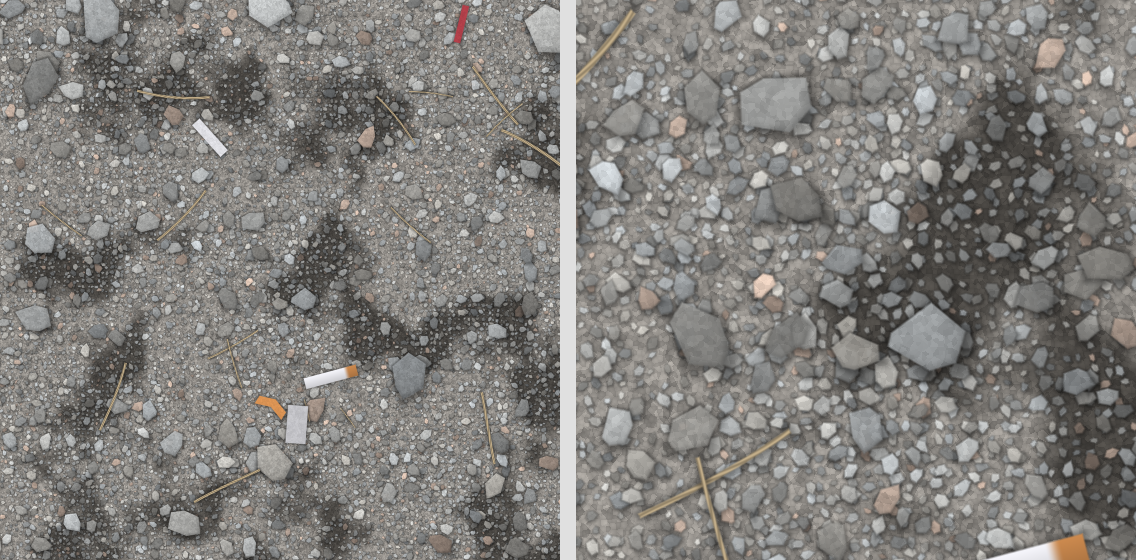
Left: the whole. Right: its middle third, enlarged.
Give the GLSL for this texture, as a WebGL 1 fragment shader.

```glsl
precision highp float;
uniform vec2 u_resolution;

const vec2 LIGHT = vec2(-0.5, 0.85);
const vec3 DUST = vec3(0.555, 0.54, 0.52);
const vec3 DAMP = vec3(0.30, 0.285, 0.265);
const vec3 STRAW = vec3(0.75, 0.67, 0.53);
const vec3 PAPER = vec3(0.88, 0.88, 0.90);
const vec3 ORANGE = vec3(0.86, 0.58, 0.33);
const vec3 RED = vec3(0.70, 0.25, 0.29);

float hash(vec2 p) {
  vec3 q = fract(p.xyx * 0.1031);
  q += dot(q, q.yzx + 33.33);
  return fract((q.x + q.y) * q.z);
}

vec2 hash2(vec2 p) {
  return vec2(hash(p), hash(p + vec2(57.0, 113.0)));
}

vec2 rotate(vec2 p, float angle) {
  float c = cos(angle), s = sin(angle);
  return vec2(c * p.x + s * p.y, c * p.y - s * p.x);
}

// Cellular noise: distance to the nearest point, and that point's value
vec2 cellular(vec2 p) {
  vec2 cell = floor(p), nearest = vec2(9.0, 0.0);
  for (int j = -1; j <= 1; j++)
    for (int i = -1; i <= 1; i++) {
      vec2 id = cell + vec2(float(i), float(j));
      float d = length(id + hash2(id) - p);
      if (d < nearest.x) nearest = vec2(d, hash(id + 31.0));
    }
  return nearest;
}

// Broad soft patches from layered sines, about 0 to 1
float patches(vec2 p) {
  float sum = 0.0, amp = 0.3;
  p *= 8.0;
  for (int i = 0; i < 5; i++) {
    p = rotate(p, 0.65) * 1.8 + 1.3;
    sum += amp * sin(p.x + 1.6 * sin(p.y));
    amp *= 0.62;
  }
  return clamp(0.5 + sum, 0.0, 1.0);
}

// Convex polygon with jittered sides
float stoneDistance(vec2 p, float radius, vec2 id) {
  float d = -1.0;
  for (int i = 0; i < 6; i++) {
    vec2 h = hash2(id + float(i) * 7.0);
    float angle = (float(i) + 0.6 * h.x) * 1.0472;
    d = max(d, dot(p, vec2(cos(angle), sin(angle))) - radius * (0.78 + 0.3 * h.y));
  }
  return d;
}

vec3 stoneColor(vec2 id) {
  float tone = mix(0.47, 0.80, hash(id + 11.0));
  float kind = hash(id + 23.0);
  vec3 tint = mix(vec3(0.97, 1.0, 1.02), vec3(1.02, 1.0, 0.96), kind);
  if (kind > 0.94) tint = vec3(1.08, 0.96, 0.88);
  return tone * tint;
}

vec3 scatterStones(vec3 color, vec2 p, float size, float density, float grain, float blur, float seed) {
  vec2 q = p / size, cell = floor(q);
  float edge = blur / size;
  for (int j = -1; j <= 1; j++)
    for (int i = -1; i <= 1; i++) {
      vec2 place = cell + vec2(float(i), float(j));
      vec2 id = place + seed;
      if (hash(id + 5.0) > density * (0.65 + 0.7 * patches(place * size + 3.0))) continue;
      vec2 offset = q - place - 0.5 - 0.5 * (hash2(id) - 0.5);
      if (dot(offset, offset) > 1.2) continue;
      float pick = hash(id + 41.0);
      float radius = mix(0.2, 0.41, pick * pick);
      vec2 local = rotate(offset, 6.283 * hash(id + 3.0)) * vec2(0.85, 1.15);
      float d = stoneDistance(local, radius, id);
      float facing = dot(offset, LIGHT) / radius;
      // Contact shadow falls away from the light
      float reach = radius * clamp(0.32 - 0.2 * facing, 0.12, 0.65);
      color *= mix(0.62, 1.0, smoothstep(-edge, reach + edge, d));
      float rim = smoothstep(-0.3 * radius, 0.0, d);
      vec3 stone = stoneColor(id) * (0.90 + 0.2 * grain);
      stone *= 1.0 + 0.06 * facing + rim * (0.10 * facing - 0.07);
      float cover = 1.0 - smoothstep(-edge, edge, d);
      color = mix(color, stone, cover * mix(0.8, 1.0, hash(id + 19.0)));
    }
  return color;
}

float boxDistance(vec2 p, vec2 halfSize) {
  vec2 d = abs(p) - halfSize;
  return length(max(d, 0.0)) + min(max(d.x, d.y), 0.0);
}

vec3 paintStrip(vec3 color, vec2 local, vec2 halfSize, vec3 paint, float blur) {
  float d = boxDistance(local, halfSize);
  color *= mix(0.68, 1.0, smoothstep(-blur, 0.006, d));
  return mix(color, paint, 1.0 - smoothstep(-blur, blur, d));
}

vec3 scatterStraws(vec3 color, vec2 p, float blur) {
  for (int i = 0; i < 16; i++) {
    vec2 id = vec2(float(i) * 3.0 + 2.0, 71.0);
    vec2 local = rotate(p - hash2(id), 3.1416 * hash(id + 9.0));
    float size = hash(id + 29.0);
    local.y += 3.0 * (hash(id + 37.0) - 0.5) * local.x * local.x;
    vec2 halfSize = vec2(mix(0.02, 0.075, size), mix(0.0008, 0.0028, size * size));
    float fibre = 0.9 + 0.12 * sin(local.y * 2200.0 + 9.0 * sin(local.x * 40.0));
    color = paintStrip(color, local, halfSize, STRAW * fibre, blur);
  }
  return color;
}

void main() {
  vec2 p = gl_FragCoord.xy / u_resolution.y;
  float blur = max(0.7 / u_resolution.y, 0.0009);
  vec2 coarse = cellular(p * 150.0), fine = cellular(p * 330.0);
  float grain = 0.5 * coarse.y + 0.5 * fine.y;

  // Dusty soil with damp patches
  float damp = smoothstep(0.55, 0.95, patches(p * 0.8 + 7.0));
  vec3 color = mix(DUST, DAMP, 0.75 * damp);
  color *= 0.80 + 0.45 * grain - 0.12 * fine.x;

  // Grit, pebbles and rocks
  color = scatterStones(color, p, 0.0085, 0.80, grain, blur, 100.0);
  color = scatterStones(color, p, 0.014, 0.66, grain, blur, 300.0);
  color = scatterStones(color, p, 0.024, 0.46, grain, blur, 500.0);
  color *= 1.06 - 0.26 * damp;
  color = scatterStones(color, p, 0.048, 0.30, grain, blur, 700.0);
  color = scatterStones(color, p, 0.13, 0.24, grain, blur, 900.0);
  color = scatterStraws(color, p, blur);

  // Litter: paper strips and stubs
  float wear = 0.94 + 0.1 * grain;
  color = paintStrip(color, rotate(p - vec2(0.375, 0.754), -0.84), vec2(0.038, 0.009), PAPER * wear, blur);
  color = paintStrip(color, rotate(p - vec2(0.824, 0.957), 1.33), vec2(0.034, 0.006), RED * wear, blur);
  color = paintStrip(color, rotate(p - vec2(0.53, 0.242), 1.5), vec2(0.034, 0.018), PAPER * 0.87 * wear, blur);
  vec2 stub = rotate(p - vec2(0.591, 0.327), 0.26);
  vec3 stubColor = mix(PAPER, ORANGE * 0.85, smoothstep(0.024, 0.034, stub.x));
  color = paintStrip(color, stub, vec2(0.048, 0.010), stubColor * (1.0 + 10.0 * stub.y), blur);
  vec2 butt = rotate(p - vec2(0.488, 0.28), -0.56);
  butt.y += 0.35 * abs(butt.x);
  color = paintStrip(color, butt, vec2(0.028, 0.008), ORANGE * wear, blur);

  gl_FragColor = vec4(clamp(color, 0.0, 1.0), 1.0);
}
```
